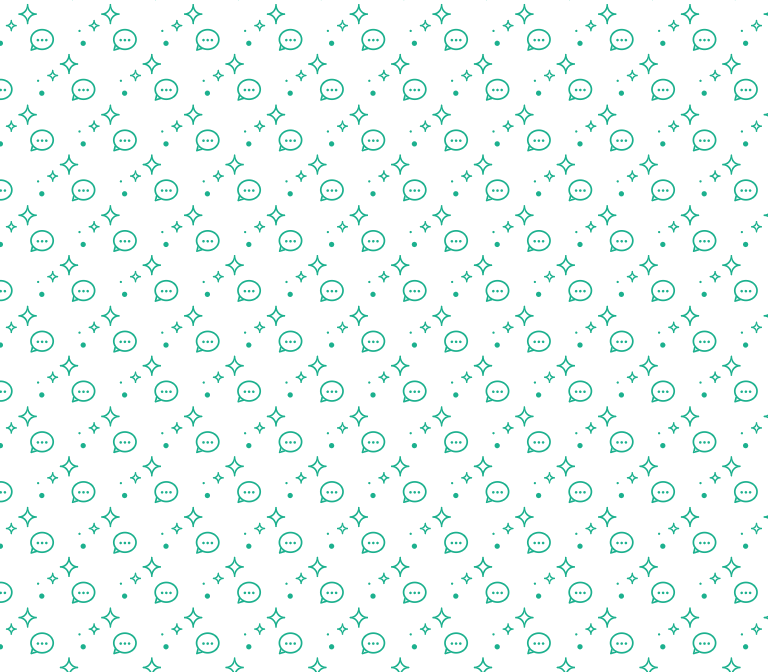
Write a Shadertoy shader that draws this pattern.

```glsl
const float DESIGN_HEIGHT = 672.0;
const vec2 PERIOD = vec2(82.8, 100.58);
const vec2 STAGGER = vec2(41.4, 49.9);
const vec3 PAPER = vec3(1.0);
const vec3 INK = vec3(0.11, 0.69, 0.555);

// Offset from the nearest repeat of an anchor
vec2 nearestRepeat(vec2 p, vec2 anchor, vec2 period) {
    return mod(p - anchor + 0.5 * period, period) - 0.5 * period;
}

float disc(vec2 p, float radius) {
    return length(p) - radius;
}

float stroke(float d, float width) {
    return abs(d) - 0.5 * width;
}

float ellipse(vec2 p, vec2 radii) {
    float k = length(p / radii);
    return k * (k - 1.0) / max(length(p / (radii * radii)), 1e-4);
}

// x: distance to the segment, y: signed distance to its line
vec2 edge(vec2 p, vec2 a, vec2 b) {
    vec2 ab = b - a, ap = p - a;
    float t = clamp(dot(ap, ab) / dot(ab, ab), 0.0, 1.0);
    return vec2(length(ap - ab * t), (ap.x * ab.y - ap.y * ab.x) / length(ab));
}

float triangle(vec2 p, vec2 a, vec2 b, vec2 c) {
    vec2 ab = edge(p, a, b), bc = edge(p, b, c), ca = edge(p, c, a);
    float outside = max(ab.y, max(bc.y, ca.y));
    return min(ab.x, min(bc.x, ca.x)) * (outside > 0.0 ? 1.0 : -1.0);
}

// Outline of four concave arcs meeting in points
float sparkle(vec2 p, float radius, float stretch, float width) {
    vec2 q = abs(p) * vec2(stretch, 1.0);
    q = vec2(max(q.x, q.y), min(q.x, q.y));
    float d = q.x > radius ? length(q - vec2(radius, 0.0))
                           : abs(length(q - radius) - radius);
    return d - 0.5 * width;
}

// Speech balloon with a tail and three dots
float balloon(vec2 p, vec2 radii, float width) {
    float tail = triangle(p, vec2(-10.8, 10.5), vec2(-4.3, 8.6), vec2(-9.3, 4.6));
    float outline = stroke(min(ellipse(p, radii), tail), width);
    vec2 q = p - vec2(0.0, 0.6);
    q.x -= 4.2 * clamp(round(q.x / 4.2), -1.0, 1.0);
    return min(outline, disc(q, 1.25));
}

// One group of motifs, repeated around the balloon anchor
float motifs(vec2 p, vec2 anchor, vec2 period) {
    float d = balloon(nearestRepeat(p, anchor, period), vec2(11.1, 9.8), 1.7);
    d = min(d, sparkle(nearestRepeat(p, anchor + vec2(-14.5, -25.4), period), 9.3, 1.1, 1.7));
    d = min(d, sparkle(nearestRepeat(p, anchor + vec2(-30.8, -13.9), period), 5.0, 1.05, 1.5));
    d = min(d, disc(nearestRepeat(p, anchor + vec2(-41.7, 3.8), period), 2.6));
    return min(d, disc(nearestRepeat(p, anchor + vec2(-45.4, -8.6), period), 1.1));
}

void mainImage(out vec4 fragColor, in vec2 fragCoord) {
    float pixel = DESIGN_HEIGHT / iResolution.y;
    vec2 p = vec2(fragCoord.x, iResolution.y - fragCoord.y) * pixel;

    // Two staggered lattices
    float d = 1e3;
    for (int row = 0; row < 2; row++) {
        d = min(d, motifs(p, vec2(42.1, 39.5) + float(row) * STAGGER, PERIOD));
    }

    float coverage = clamp(0.5 - d / pixel, 0.0, 1.0);
    fragColor = vec4(mix(PAPER, INK, coverage), 1.0);
}
```
